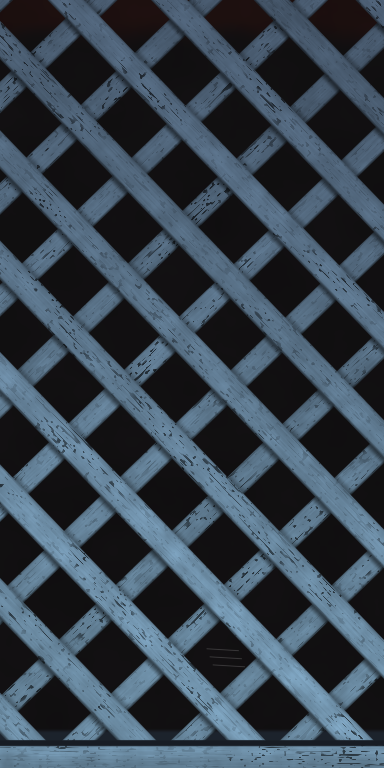
Write a WebGL 2 fragment shader that draws this pattern.

```glsl
#version 300 es
precision highp float;
// Weathered blue diagonal lattice over a dark void, standing on a bottom rail.

uniform vec2 u_resolution;
out vec4 fragColor;

const vec3 VOID_COLOR = vec3(0.066, 0.060, 0.066);
const vec3 RUST_COLOR = vec3(0.125, 0.060, 0.055);
const vec3 PAINT_TOP = vec3(0.285, 0.355, 0.435);
const vec3 PAINT_LOW = vec3(0.430, 0.560, 0.655);
const float FRONT_HALF = 0.0173;
const float BACK_HALF = 0.0151;
const float RAIL_TOP = 0.0285;
const float SLAT_END = 0.0360;

float hash(vec2 p) {
    vec3 q = fract(vec3(p.xyx) * 0.1031);
    q += dot(q, q.yzx + 33.33);
    return fract((q.x + q.y) * q.z);
}

float noise(vec2 p) {
    vec2 i = floor(p), f = fract(p);
    f = f * f * (3.0 - 2.0 * f);
    return mix(mix(hash(i), hash(i + vec2(1, 0)), f.x),
               mix(hash(i + vec2(0, 1)), hash(i + vec2(1, 1)), f.x), f.y);
}

float fbm(vec2 p) {
    float sum = 0.0, gain = 0.5;
    for (int i = 0; i < 4; i++) {
        sum += gain * noise(p);
        p = p * 2.03 + 17.0;
        gain *= 0.5;
    }
    return sum;
}

// Nearest slat of a slightly fanned family: x across, y along, z index.
vec3 slatCoord(vec2 p, float slope, float start, float pitch, float fan) {
    float down = 1.0 - p.y;
    float cosine = inversesqrt(1.0 + slope * slope);
    float t = (down - slope * p.x - start) / pitch;
    t -= fan * t * t;
    float id = floor(t + 0.5);
    return vec3((t - id) * pitch * cosine, (p.x + slope * down) * cosine, id);
}

// Anti-aliased strip of the given half width.
float strip(float d, float halfWidth, float px) {
    return 1.0 - smoothstep(-0.7 * px, 0.7 * px, abs(d) - halfWidth);
}

// Worn paint: mottling, lengthwise grain, chips and short cracks.
vec3 wornPaint(vec3 base, vec2 q, float seed) {
    vec2 s = q + vec2(seed * 3.7, seed * 5.3) + 40.0;
    float mottle = fbm(s * 45.0);
    float grain = noise(s * vec2(620.0, 28.0));
    float wear = smoothstep(0.42, 0.68, fbm(s * vec2(30.0, 11.0) + 9.0));
    float chips = smoothstep(0.76, 0.88, noise(s * vec2(370.0, 210.0)));
    float cracks = smoothstep(0.80, 0.92, noise(s * vec2(520.0, 55.0) + 5.0));
    vec3 color = base * (0.84 + 0.25 * mottle + 0.09 * grain);
    color *= 0.94 + 0.12 * hash(vec2(seed, 7.0));
    return color * (1.0 - max(chips, cracks) * (0.12 + 0.50 * wear));
}

// Rounded face with a dark lower side.
float faceShade(float d, float halfWidth) {
    float e = d / halfWidth;
    float side = smoothstep(0.76, 0.98, e);
    float rim = smoothstep(0.80, 1.0, -e);
    return (1.03 - 0.09 * e * e) * (1.0 - 0.46 * side - 0.16 * rim);
}

// Dark space behind, with a rusty top and faint glints low down.
vec3 backdrop(vec2 p, float px) {
    float rust = smoothstep(0.945, 0.985, p.y + 0.02 * noise(p * 20.0));
    vec3 color = mix(VOID_COLOR, RUST_COLOR, 0.75 * rust);
    color *= 0.86 + 0.28 * fbm(p * 14.0);
    float ledge = smoothstep(0.052, 0.045, p.y);
    color = mix(color, vec3(0.13, 0.17, 0.22), 0.7 * ledge);
    for (int i = 0; i < 3; i++) {
        vec2 c = vec2(0.290 + 0.004 * float(i), 0.154 - 0.0105 * float(i));
        float glint = strip(p.y - c.y + 0.06 * (p.x - c.x), 0.0006, px);
        color += 0.16 * glint * strip(p.x - c.x, 0.021, px);
    }
    return color;
}

void main() {
    vec2 p = gl_FragCoord.xy / u_resolution * vec2(0.5, 1.0);
    float px = 1.0 / min(u_resolution.y, 2.0 * u_resolution.x);
    vec3 front = slatCoord(p, 1.04, 0.0521, 0.1419, 0.0046);
    vec3 back = slatCoord(p, -0.965, 0.5247, 0.1335, 0.0024);

    // Light falls off towards the top and the upper right.
    float light = clamp(1.04 - 0.95 * p.y - 0.25 * (p.x - 0.25) * p.y, 0.0, 1.0);
    vec3 paint = mix(PAINT_TOP, PAINT_LOW, smoothstep(0.0, 1.0, light));
    float above = smoothstep(-px, px, p.y - SLAT_END);
    vec3 color = backdrop(p, px);

    // Back slats, shadowed beside the front ones.
    float gap = abs(front.x) - FRONT_HALF;
    float shadow = (front.x > 0.0 ? 0.50 : 0.28) * (1.0 - smoothstep(0.0, 0.009, gap));
    vec3 backColor = wornPaint(paint * 0.95, back.xy, back.z + 30.0);
    backColor *= faceShade(back.x, BACK_HALF) * (1.0 - shadow);
    color = mix(color, backColor, above * strip(back.x, BACK_HALF, px));

    // Front slats.
    vec3 frontColor = wornPaint(paint, front.xy, front.z + 60.0);
    frontColor *= faceShade(front.x, FRONT_HALF);
    color = mix(color, frontColor, above * strip(front.x, FRONT_HALF, px));

    // Bottom rail under a dark seam.
    color = mix(vec3(0.09, 0.11, 0.14), color, above);
    vec3 railColor = wornPaint(PAINT_LOW * 0.97, p.yx, 91.0);
    railColor *= 0.86 + 0.14 * smoothstep(0.004, 0.022, p.y);
    color = mix(color, railColor, smoothstep(px, -px, p.y - RAIL_TOP));
    fragColor = vec4(color, 1.0);
}
```
